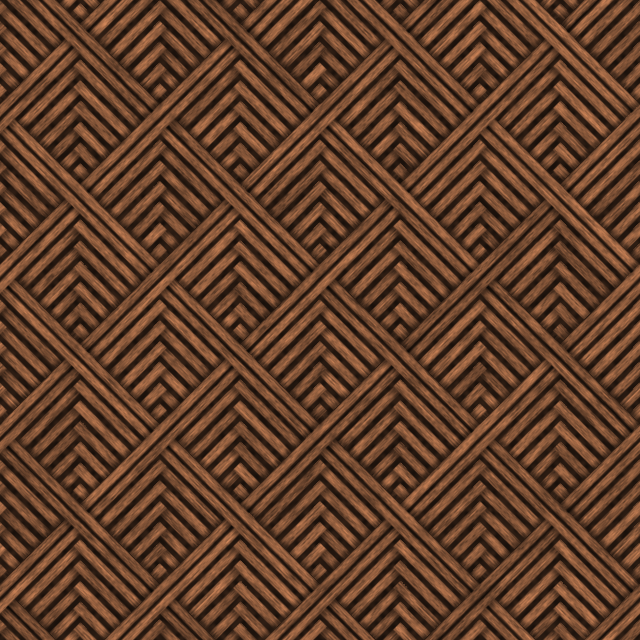
A three.js fragment shader for this pattern:

```glsl
varying vec2 vUv;

const float REPEATS = 4.0;
const float LIFT = 0.355;
const float RAIL = 0.22;
const float STICKS = 6.0;
const float STICK = (1.0 - RAIL) / STICKS;
const float EDGE = 0.016;
const vec3 WOOD = vec3(1.0, 0.645, 0.427);

float hash(vec2 p) {
  return fract(sin(dot(p, vec2(127.1, 311.7))) * 4375.85);
}

float noise(vec2 p) {
  vec2 i = floor(p);
  vec2 f = fract(p);
  f = f * f * (3.0 - 2.0 * f);
  float low = mix(hash(i), hash(i + vec2(1.0, 0.0)), f.x);
  float high = mix(hash(i + vec2(0.0, 1.0)), hash(i + 1.0), f.x);
  return mix(low, high, f.y);
}

// Cell identity that wraps with the canvas
vec2 wrapCell(vec2 cell) {
  return mod(vec2(cell.x - cell.y, cell.x + cell.y) + 0.5, 2.0 * REPEATS);
}

// Slot index, position inside the slot, slot width; slot 0 is the rail
vec3 slotAt(float t) {
  float s = (t - RAIL) / STICK;
  return t < RAIL ? vec3(0.0, t / RAIL, RAIL) : vec3(floor(s) + 1.0, fract(s), STICK);
}

float coverage(vec3 slot) {
  return slot.x < 0.5 ? 0.9 : 0.78;
}

float bandMask(vec3 slot) {
  float d = slot.y * slot.z;
  float end = coverage(slot) * slot.z;
  return smoothstep(0.0, EDGE, d) * (1.0 - smoothstep(end - EDGE, end, d));
}

// Brightness of a grained, slightly rounded strip
float woodTone(vec3 slot, float along, float seed) {
  bool rail = slot.x < 0.5;
  float strip = rail ? step(0.46, slot.y) : 0.0;
  float across = slot.y * slot.z;
  vec2 offset = vec2(seed * 170.0 + strip * 31.0, seed * 90.0);
  float fibre = noise(vec2(along * 9.0, across * 80.0) + offset);
  float stain = noise(vec2(along * 7.0, across * 16.0) + offset.yx);
  float fleck = noise(vec2(along * 36.0, across * 100.0) + offset);
  float tone = 0.53 + 0.12 * (hash(vec2(seed * 57.0, strip)) - 0.5);
  tone += 0.22 * (fibre - 0.5) + 0.15 * (stain - 0.5) + 0.15 * (fleck - 0.5);
  float profile = slot.y / coverage(slot);
  if (rail) profile = fract(profile * 1.95);
  tone *= 0.78 + 0.26 * smoothstep(0.0, 0.3, profile) - 0.27 * smoothstep(0.6, 1.0, profile);
  float groove = smoothstep(0.004, 0.026, abs(slot.y - 0.46) * slot.z);
  return rail ? tone * mix(0.3, 1.0, groove) : tone;
}

// Tone and mask of the strips running along one axis
vec2 stripLayer(vec3 slot, vec3 other, float along, vec2 cell, vec2 axis, bool over) {
  if (slot.x > other.x + 0.5) return vec2(0.0);
  bool rail = slot.x < 0.5;
  float next = rail && !over ? 1.0 : 0.0;
  float seed = hash(wrapCell(cell + axis * next) + vec2(slot.x * 11.3, axis.x * 5.7));
  float tone = woodTone(slot, along - next, seed);
  float mask = bandMask(slot);

  // Square end of an overlapping stick
  if (over && !rail && abs(slot.x - other.x) < 0.5) {
    mask *= smoothstep(0.0, EDGE, other.y * other.z);
  }

  // Contact shadows at both ends
  float joint = RAIL + slot.x * STICK;
  if (!over) tone *= mix(0.6, 1.0, smoothstep(-0.03, 0.05, along - joint));
  if (!rail || over) tone *= mix(1.0, 0.5, smoothstep(0.93, 1.0, along));
  return vec2(tone, mask);
}

void main() {
  vec2 p = vUv * REPEATS - vec2(0.0, LIFT);
  vec2 diagonal = vec2(p.x - p.y, -p.x - p.y);
  vec2 cell = floor(diagonal);
  vec2 t = diagonal - cell;
  bool risingOver = mod(cell.x - cell.y + 0.5, 2.0) < 1.0;

  vec3 risingSlot = slotAt(t.x);
  vec3 fallingSlot = slotAt(t.y);
  vec2 rising = stripLayer(risingSlot, fallingSlot, t.y, cell, vec2(0.0, 1.0), risingOver);
  vec2 falling = stripLayer(fallingSlot, risingSlot, t.x, cell, vec2(1.0, 0.0), !risingOver);
  vec2 top = risingOver ? rising : falling;
  vec2 under = risingOver ? falling : rising;

  // Dark gaps, then the lower and upper strips
  float tone = 0.09 + 0.1 * noise(t * 24.0 + wrapCell(cell) * 9.0);
  tone = mix(tone, under.x, under.y);
  tone = mix(tone, top.x, top.y);
  gl_FragColor = vec4(WOOD * tone, 1.0);
}
```
